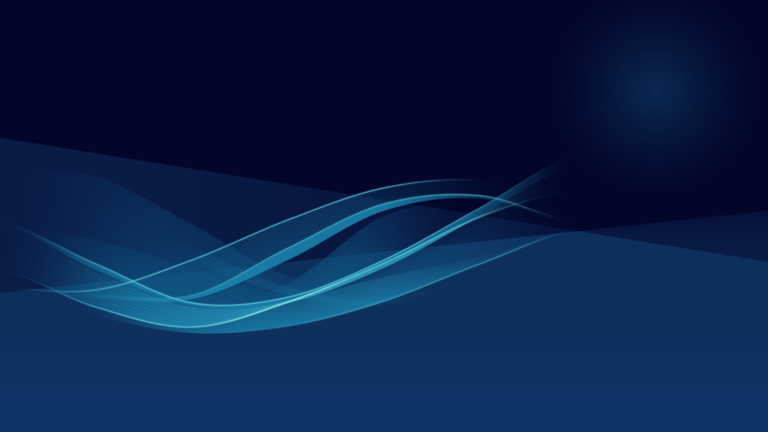
Write a Shadertoy shader that draws this background.

```glsl
// Silky cyan ribbons crossing over dark navy panels with a soft round glow.

const vec3 NIGHT = vec3(0.010, 0.022, 0.165);
const vec3 NAVY  = vec3(0.035, 0.110, 0.275);
const vec3 OCEAN = vec3(0.050, 0.185, 0.360);
const vec3 DEEP  = vec3(0.060, 0.330, 0.510);
const vec3 TEAL  = vec3(0.110, 0.530, 0.700);
const vec3 CYAN  = vec3(0.320, 0.770, 0.840);

const float KNOT_STEP = 0.125; // horizontal gap between curve heights

// Smooth curve through seven evenly spaced heights
float curve(float x, float h[7]) {
    float s = clamp(x / KNOT_STEP, 0.0, 5.999);
    int i = int(s);
    float t = s - float(i);
    float a = h[max(i - 1, 0)], b = h[i], c = h[i + 1], d = h[min(i + 2, 6)];
    return b + 0.5 * t * (c - a + t * (2.0 * a - 5.0 * b + 4.0 * c - d
             + t * (3.0 * (b - c) + d - a)));
}

// Coverage above (positive distance) a soft edge
float cover(float dist, float soft) {
    return smoothstep(-soft, soft, dist);
}

// Fades in from a to b and out from c to d
float span(float x, float a, float b, float c, float d) {
    return smoothstep(a, b, x) * (1.0 - smoothstep(c, d, x));
}

// Band between two curves; opacity runs from the lower to the upper edge
float sheet(float y, float e1, float e2, float lowAlpha, float highAlpha, float soft) {
    float lo = min(e1, e2), hi = max(e1, e2);
    float t = clamp((y - lo) / max(hi - lo, 0.001), 0.0, 1.0);
    return cover(y - lo, soft) * cover(hi - y, soft) * mix(lowAlpha, highAlpha, t);
}

// Thin line with a smooth falloff
float thread(float y, float height, float width) {
    float d = (y - height) / width;
    return exp(-d * d);
}

vec3 backdrop(vec2 uv, float aspect, float soft) {
    float falling = cover(mix(0.681, 0.394, uv.x) - uv.y, soft);
    float rising = cover(mix(0.322, 0.512, uv.x) - uv.y, soft);
    vec3 col = NIGHT;

    // Round glow
    float r = length((uv - vec2(0.853, 0.79)) * vec2(aspect, 1.0));
    col = mix(col, vec3(0.040, 0.160, 0.320), pow(max(1.0 - r / 0.25, 0.0), 1.3));

    // Overlapping slanted panels
    vec3 leftPanel = mix(NAVY, vec3(0.025, 0.075, 0.235), smoothstep(0.1, 0.7, uv.x));
    vec3 rightPanel = mix(NAVY, vec3(0.020, 0.070, 0.230), smoothstep(0.40, 0.52, uv.y));
    vec3 floorColor = mix(vec3(0.055, 0.205, 0.400), OCEAN, smoothstep(0.0, 0.3, uv.y));
    col = mix(col, leftPanel, falling);
    col = mix(col, rightPanel, rising);
    return mix(col, floorColor, falling * rising);
}

vec3 ribbons(vec3 col, vec2 uv, float px) {
    float x = uv.x, y = uv.y;
    float thin = max(0.0024, 0.8 * px);

    // Curve heights
    float crest  = curve(x, float[7](0.333, 0.329, 0.398, 0.491, 0.565, 0.583, 0.539));
    float bandHi = curve(x, float[7](0.333, 0.319, 0.317, 0.426, 0.528, 0.547, 0.486));
    float bandLo = curve(x, float[7](0.324, 0.310, 0.308, 0.398, 0.512, 0.540, 0.477));
    float sweepHi = curve(x, float[7](0.486, 0.389, 0.299, 0.312, 0.398, 0.519, 0.641));
    float sweepLo = curve(x, float[7](0.481, 0.375, 0.292, 0.301, 0.380, 0.500, 0.616));
    float cross  = curve(x, float[7](0.375, 0.289, 0.243, 0.301, 0.391, 0.498, 0.560));
    float keel   = curve(x, float[7](0.363, 0.271, 0.229, 0.245, 0.303, 0.389, 0.468));
    float fin    = curve(x, float[7](0.460, 0.370, 0.290, 0.306, 0.359, 0.407, 0.468));
    float hump   = curve(x, float[7](0.602, 0.590, 0.481, 0.361, 0.326, 0.394, 0.465));
    float veil   = curve(x, float[7](0.479, 0.444, 0.380, 0.312, 0.290, 0.360, 0.465));
    float lens   = curve(x, float[7](0.330, 0.330, 0.290, 0.345, 0.500, 0.535, 0.500));

    // Dim translucent sheets
    col = mix(col, DEEP, sheet(y, hump, sweepLo, 0.65, 0.30, px) * span(x, 0.02, 0.25, 0.34, 0.48));
    col = mix(col, DEEP, sheet(y, veil, cross, 0.75, 0.25, px) * span(x, 0.0, 0.20, 0.32, 0.46));
    col = mix(col, DEEP, sheet(y, crest, bandHi, 0.55, 0.35, px) * span(x, 0.02, 0.20, 0.30, 0.70));
    col = mix(col, DEEP, sheet(y, lens, sweepHi, 0.85, 0.50, px) * span(x, 0.30, 0.40, 0.42, 0.60));
    col = mix(col, DEEP, sheet(y, sweepLo, fin, 0.60, 0.25, px) * span(x, 0.36, 0.48, 0.52, 0.74));

    // Bright sheets
    col = mix(col, TEAL, sheet(y, sweepLo, cross, 0.55, 0.40, px) * span(x, 0.0, 0.28, 0.45, 0.74));
    col = mix(col, TEAL, sheet(y, fin, keel, 0.80, 0.45, px) * span(x, 0.08, 0.34, 0.46, 0.75));
    col = mix(col, TEAL, sheet(y, bandHi, bandLo, 0.85, 0.85, px) * span(x, 0.06, 0.28, 0.48, 0.72));
    col = mix(col, TEAL, sheet(y, sweepHi, sweepLo, 0.55, 0.70, px) * span(x, 0.0, 0.18, 0.58, 0.75));

    // Fine woven strands inside the sheets
    for (int i = 1; i < 9; i++) {
        float t = float(i) / 9.0;
        col = mix(col, TEAL, 0.10 * thread(y, mix(crest, bandHi, t), thin) * span(x, 0.1, 0.3, 0.4, 0.7));
        col = mix(col, CYAN, 0.12 * thread(y, mix(sweepLo, cross, t), thin) * span(x, 0.05, 0.25, 0.5, 0.74));
        col = mix(col, TEAL, 0.10 * thread(y, mix(hump, veil, 0.5 + 0.4 * t), thin) * span(x, 0.2, 0.3, 0.4, 0.6));
    }

    // Lit edges
    col = mix(col, CYAN, 0.70 * thread(y, crest, thin) * span(x, 0.0, 0.18, 0.48, 0.64));
    col = mix(col, CYAN, 0.55 * thread(y, bandHi, thin) * span(x, 0.10, 0.40, 0.62, 0.75));
    col = mix(col, CYAN, 0.75 * thread(y, sweepHi, thin) * span(x, 0.0, 0.20, 0.50, 0.74));
    col = mix(col, CYAN, 0.80 * thread(y, cross, thin) * span(x, 0.0, 0.20, 0.52, 0.74));
    col = mix(col, CYAN, 0.45 * thread(y, keel, thin) * span(x, 0.30, 0.48, 0.66, 0.75));
    return mix(col, vec3(0.6, 0.9, 0.9), 0.6 * thread(y, cross, thin) * span(x, 0.24, 0.34, 0.38, 0.50));
}

void mainImage(out vec4 fragColor, in vec2 fragCoord) {
    vec2 uv = fragCoord / iResolution.xy;
    float px = 1.0 / iResolution.y;
    vec3 col = backdrop(uv, iResolution.x / iResolution.y, px);
    fragColor = vec4(ribbons(col, uv, px), 1.0);
}
```
